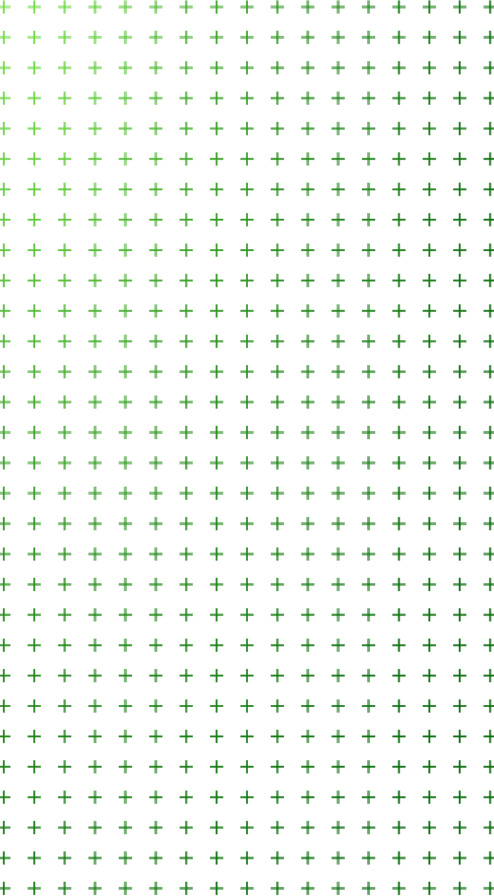
Write a Shadertoy shader that draws this pattern.

```glsl
#define PITCH 0.03392
#define FIRST_CROSS vec2(0.0043, 0.0078)
#define ARM_LENGTH 0.0074
#define CRISP_HALF_WIDTH 0.0010
#define SOFT_HALF_WIDTH 0.0017
#define SOFT_PERIOD vec2(7.0, 16.0)
#define CRISP_INDEX vec2(7.5, 23.5)
#define PAPER vec3(1.0)
#define LIGHT_GREEN vec3(0.45, 0.87, 0.28)
#define MID_GREEN vec3(0.14, 0.53, 0.11)
#define DARK_GREEN vec3(0.04, 0.43, 0.06)

const float TAU = 6.2831853;

// Box-filtered coverage of a centred band, per axis
vec2 bandCoverage(vec2 p, vec2 halfSize, float pixel) {
    vec2 lo = max(p - 0.5 * pixel, -halfSize);
    vec2 hi = min(p + 0.5 * pixel, halfSize);
    return clamp((hi - lo) / pixel, 0.0, 1.0);
}

// Upright cross whose x and y strokes have their own widths
float crossCoverage(vec2 p, vec2 halfWidth, float pixel) {
    vec2 stroke = bandCoverage(p, halfWidth, pixel);
    vec2 arm = bandCoverage(p, vec2(ARM_LENGTH), pixel);
    vec2 ink = CRISP_HALF_WIDTH / halfWidth;
    float vertical = stroke.x * arm.y * ink.x;
    float horizontal = stroke.y * arm.x * ink.y;
    return 1.0 - (1.0 - vertical) * (1.0 - horizontal);
}

// Bright at the upper left, deepening towards the right and bottom
vec3 gradientGreen(vec2 uv) {
    float t = length(uv * vec2(0.95, 0.85));
    vec3 green = mix(LIGHT_GREEN, MID_GREEN, smoothstep(0.0, 0.7, t));
    return mix(green, DARK_GREEN, smoothstep(0.6, 1.1, t));
}

void mainImage(out vec4 fragColor, in vec2 fragCoord) {
    float pixel = 1.0 / iResolution.y;

    // Grid position measured from the upper left, in canvas heights
    vec2 pos = vec2(fragCoord.x, iResolution.y - fragCoord.y) * pixel;
    vec2 cell = round((pos - FIRST_CROSS) / PITCH);
    vec2 center = FIRST_CROSS + cell * PITCH;

    // Strokes drift slowly between crisp and soft along rows and columns
    vec2 softness = 0.5 - 0.5 * cos(TAU * (cell - CRISP_INDEX) / SOFT_PERIOD);
    vec2 halfWidth = mix(vec2(CRISP_HALF_WIDTH), vec2(SOFT_HALF_WIDTH), softness);

    float coverage = crossCoverage(pos - center, halfWidth, 1.2 * pixel);
    vec2 uv = center * iResolution.y / iResolution.xy;
    fragColor = vec4(mix(PAPER, gradientGreen(uv), coverage), 1.0);
}
```
